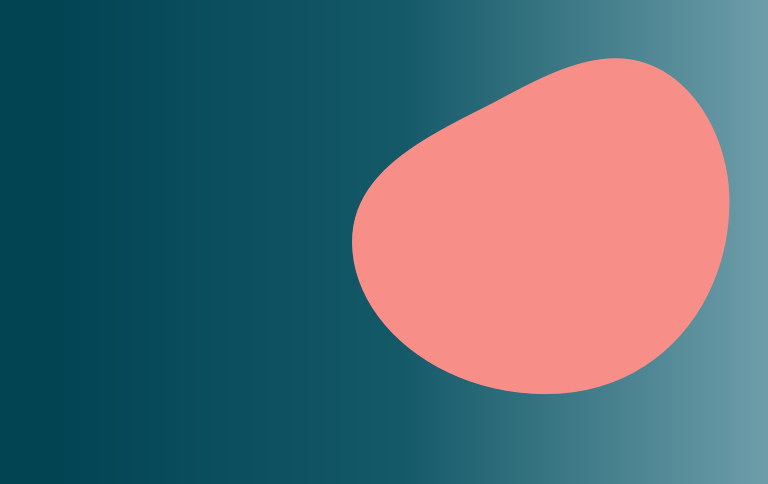
Give the GLSL for this background, as a Shadertoy shader.

```glsl
// Smooth coral pebble over a horizontal teal gradient.
#define ASPECT 1.5934
#define CURVES 5
#define STEPS 24
#define DEEP_TEAL vec3(0.012, 0.268, 0.326)
#define MID_TEAL vec3(0.078, 0.349, 0.408)
#define PALE_TEAL vec3(0.430, 0.616, 0.663)
#define CORAL vec3(0.967, 0.555, 0.535)
#define DEEP_END 0.08
#define MID_STOP 0.52

// Closed outline: each curve has an anchor followed by two handles.
const vec2 outline[15] = vec2[15](
    vec2(0.7303, 0.5000), vec2(0.7303, 0.6430), vec2(0.8755, 0.7137),
    vec2(1.0166, 0.7842), vec2(1.0996, 0.8278), vec2(1.1888, 0.8797),
    vec2(1.2780, 0.8797), vec2(1.4191, 0.8797), vec2(1.5135, 0.7303),
    vec2(1.5135, 0.5830), vec2(1.5135, 0.3776), vec2(1.3693, 0.1857),
    vec2(1.1328, 0.1857), vec2(0.9087, 0.1857), vec2(0.7303, 0.3361));

vec2 cubicBezier(vec2 a, vec2 b, vec2 c, vec2 d, float t) {
    float s = 1.0 - t;
    return s * s * s * a + 3.0 * s * s * t * b + 3.0 * s * t * t * c + t * t * t * d;
}

// Signed distance to the outline, negative inside.
float pebbleDistance(vec2 p) {
    float nearest = 1e3;
    float side = 1.0;
    vec2 from = outline[0];
    for (int curve = 0; curve < CURVES; curve++) {
        int k = curve * 3;
        vec2 end = outline[(k + 3) % (CURVES * 3)];
        for (int i = 1; i <= STEPS; i++) {
            vec2 to = cubicBezier(outline[k], outline[k + 1], outline[k + 2], end,
                                  float(i) / float(STEPS));
            vec2 edge = to - from;
            vec2 offset = p - from;
            vec2 gap = offset - edge * clamp(dot(offset, edge) / dot(edge, edge), 0.0, 1.0);
            nearest = min(nearest, dot(gap, gap));

            // Flip the side at every edge crossed by a ray to the right.
            if ((from.y > p.y) != (to.y > p.y) &&
                offset.x < edge.x * offset.y / edge.y) side = -side;
            from = to;
        }
    }
    return side * sqrt(nearest);
}

vec3 tealGradient(float x) {
    vec3 dark = mix(DEEP_TEAL, MID_TEAL, clamp((x - DEEP_END) / (MID_STOP - DEEP_END), 0.0, 1.0));
    return mix(dark, PALE_TEAL, clamp((x - MID_STOP) / (1.0 - MID_STOP), 0.0, 1.0));
}

void mainImage(out vec4 fragColor, in vec2 fragCoord) {
    vec2 uv = fragCoord / iResolution.xy;
    vec2 p = uv * vec2(ASPECT, 1.0);
    float halfPixel = 0.6 / iResolution.y;

    float coverage = 1.0 - smoothstep(-halfPixel, halfPixel, pebbleDistance(p));
    fragColor = vec4(mix(tealGradient(uv.x), CORAL, coverage), 1.0);
}
```
